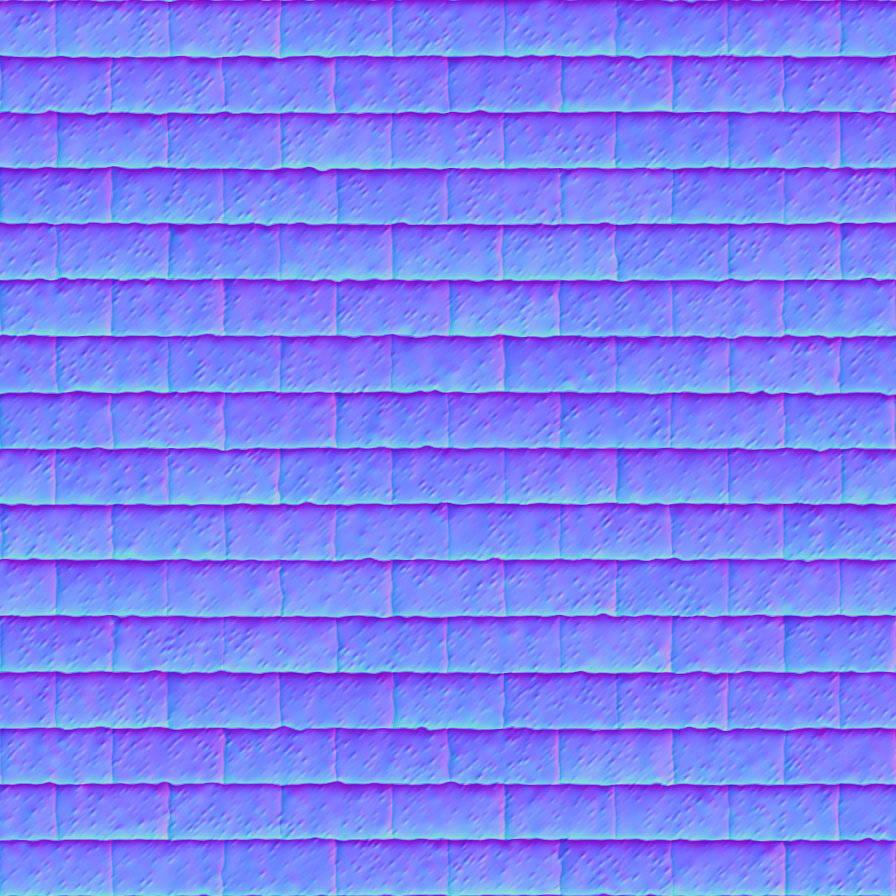
A Shadertoy shader for this texture map:

```glsl
// Tangent-space normal map of a rough block wall in running bond, 8 blocks by 16 courses.
// Each block adds bevel slopes at its four edges; streaked cellular dents and layered
// sines roughen the faces. The summed slope becomes a normal (green points down).

const float TAU = 6.2831853;
const vec2 BLOCKS = vec2(8.0, 16.0);         // blocks across, courses down
const float JOINT_SOFT = 0.025;              // half width of a joint, in course heights
const vec2 TOP_STEEP = vec2(1.9, 0.06);      // slope and reach of each bevel
const vec2 TOP_BROAD = vec2(0.42, 0.23);
const vec2 BOTTOM_STEEP = vec2(0.9, 0.05);
const vec2 BOTTOM_BROAD = vec2(0.42, 0.22);
const vec2 RIGHT_EDGE = vec2(0.95, 0.05);
const vec2 LEFT_EDGE = vec2(0.95, 0.045);
const vec2 FACE_TILT = vec2(-0.03, -0.05);
const float TILT_VARIATION = 0.10;
const vec2 STREAK_CELLS = vec2(64.0, 136.0); // dents along and across the diagonal
const vec2 CHIP_CELLS = vec2(40.0, 44.0);
const float STREAK_DEPTH = 0.27;
const float CHIP_DEPTH = 0.07;
const float EDGE_CHIPPING = 0.022;
const float EDGE_WOBBLE = 0.010;
const float WAVE_SLOPE = 0.035;
const int WAVES = 7;

vec3 hash3(vec2 cell, float seed) {
    vec3 q = fract(vec3(cell.xyx + seed) * vec3(0.1031, 0.1030, 0.0973));
    q += dot(q, q.yxz + 33.33);
    return fract((q.xxy + q.yzz) * q.zyx);
}

// Slope of scattered oval dents on a diagonal lattice that wraps with the canvas.
vec2 dentSlope(vec2 uv, vec2 cells, float seed) {
    vec2 p = vec2(uv.x + uv.y, uv.x - uv.y) * cells;
    vec2 base = floor(p);
    vec2 slope = vec2(0.0);
    for (int j = -1; j <= 1; j++) {
        for (int i = -1; i <= 1; i++) {
            vec2 cell = base + vec2(i, j);
            vec3 rnd = hash3(mod(cell, cells), seed);
            vec2 d = p - cell - mix(vec2(0.2), vec2(0.8), rnd.xy);
            float depth = rnd.z * rnd.z * rnd.z;
            slope += depth * 12.0 * d * exp(-6.0 * dot(d, d));
        }
    }
    slope.x *= cells.x / cells.y;
    return vec2(slope.x + slope.y, slope.x - slope.y) * 0.7071;
}

// Slope of sine waves with whole-number frequencies, so the sum wraps.
vec2 waveSlope(vec2 uv) {
    vec2 slope = vec2(0.0);
    for (int i = 0; i < WAVES; i++) {
        vec3 rnd = hash3(vec2(float(i), 5.0), 17.0);
        vec2 k = floor((rnd.xy - 0.5) * (24.0 + 14.0 * float(i))) + vec2(0.0, 3.0);
        slope += k / (length(k) + 1.0) * cos(TAU * (dot(k, uv) + rnd.z));
    }
    return slope;
}

float bevel(float d, vec2 shape) {
    return shape.x * exp(-d / shape.y);
}

// Bevels and individual tilt of the block under p, measured in course heights.
vec2 blockSlope(vec2 p, float soft) {
    float row = floor(p.y);
    float x = p.x * BLOCKS.x / BLOCKS.y + 0.5 * mod(row, 2.0);
    vec2 id = mod(vec2(floor(x), row), BLOCKS);
    vec3 rnd = hash3(id, 41.0);
    vec3 edge = hash3(id, 73.0);

    float left = fract(x) * BLOCKS.y / BLOCKS.x;
    float right = BLOCKS.y / BLOCKS.x - left;
    float bottom = fract(p.y);
    float top = 1.0 - bottom;

    float side = bevel(right, RIGHT_EDGE) * mix(0.4, 1.25, edge.x)
               - bevel(left, LEFT_EDGE) * mix(0.75, 1.15, edge.y);
    float rise = bevel(top, TOP_STEEP) * mix(0.8, 1.1, edge.z)
               + bevel(top, TOP_BROAD)
               - bevel(bottom, BOTTOM_STEEP)
               - bevel(bottom, BOTTOM_BROAD) * mix(0.55, 1.5, rnd.z * rnd.z);

    // Fade to flat in the joint, where opposite bevels meet.
    side *= smoothstep(0.0, soft, min(left, right));
    rise *= smoothstep(0.0, soft, min(bottom, top));
    return vec2(side, rise) + FACE_TILT + (rnd.xy - 0.5) * TILT_VARIATION;
}

void mainImage(out vec4 fragColor, in vec2 fragCoord) {
    vec2 uv = fragCoord / iResolution.xy;
    float soft = max(JOINT_SOFT, BLOCKS.y / iResolution.y);

    // Surface roughness, gathered into patches
    vec2 streaks = dentSlope(uv, STREAK_CELLS, 3.0);
    vec2 chips = dentSlope(uv, CHIP_CELLS, 29.0);
    vec2 waves = waveSlope(uv);
    float patchiness = 0.75 + 0.35 * sin(TAU * (5.0 * uv.x + 3.0 * uv.y))
                                   * sin(TAU * (4.0 * uv.x - 7.0 * uv.y));

    // Blocks with worn, slightly uneven edges
    vec2 p = uv * BLOCKS.y + chips * EDGE_CHIPPING + waves * EDGE_WOBBLE;
    vec2 slope = blockSlope(p, soft);
    slope += streaks * STREAK_DEPTH * patchiness + chips * CHIP_DEPTH + waves * WAVE_SLOPE;

    vec3 normal = normalize(vec3(slope.x, -slope.y, 1.0));
    fragColor = vec4(0.5 + 0.5 * normal, 1.0);
}
```
